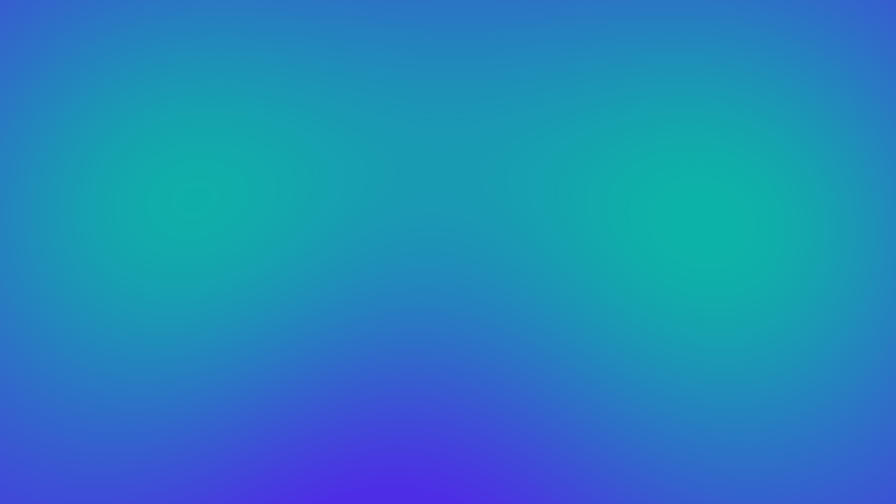
A WebGL 1 fragment shader for this background:

```glsl
precision highp float;

// Soft teal and indigo gradient: two wide teal glows sit left and right,
// joined by a faint bridge above, with an indigo glow rising from below.
// Gaussian glows add up to one field, which blends between two colours.

uniform vec2 u_resolution;

const vec3 TEAL = vec3(0.050, 0.700, 0.655);
const vec3 INDIGO = vec3(0.305, 0.175, 0.905);
const vec2 CANVAS = vec2(1.778, 1.0);

// Round falloff: 1 at the centre, 1/e at the given radius.
float glow(vec2 p, vec2 centre, float radius) {
    vec2 d = (p - centre) / radius;
    return exp(-dot(d, d));
}

// Amount of teal at a point of the canvas.
float tealField(vec2 p) {
    float left = 0.95 * glow(p, vec2(0.35, 0.57), 0.565);
    float right = 0.98 * glow(p, vec2(1.43, 0.54), 0.58);
    float bridge = 0.12 * glow(p, vec2(0.889, 0.85), 0.35);
    float shade = 0.34 * glow(p, vec2(0.75, -0.05), 0.48);
    return left + right + bridge - shade;
}

void main() {
    vec2 p = gl_FragCoord.xy / u_resolution * CANVAS;
    float teal = clamp(tealField(p), 0.0, 1.0);
    gl_FragColor = vec4(mix(INDIGO, TEAL, teal), 1.0);
}
```
